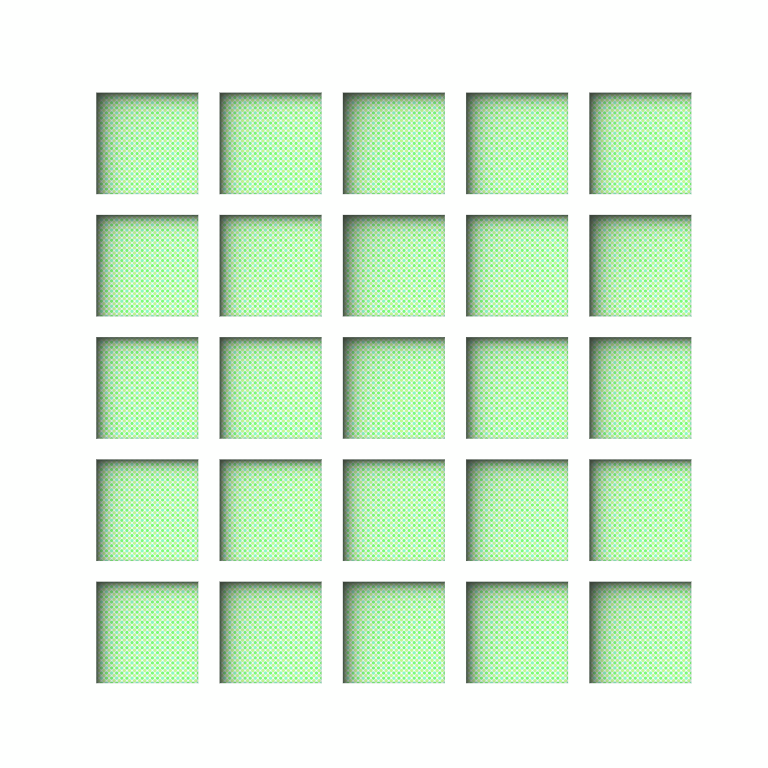
Write a three.js fragment shader that draws this pattern.

```glsl
// Five by five grid of recessed square windows over a fine diagonal screen of green, lime and cyan dots.
varying vec2 vUv;

// Layout, in canvas units
const vec2 GRID_COUNT = vec2(5.0, 5.0);
const vec2 GRID_ORIGIN = vec2(0.1254, 0.1104);
const vec2 GRID_PITCH = vec2(0.1605, 0.1592);
const vec2 WINDOW_SIZE = vec2(0.1328, 0.1322);
const float EDGE_SOFTNESS = 0.0009;

// Dot screen, in dots per window and dot cells
const float DOTS_PER_WINDOW = 20.0;
const float DOT_RADIUS = 0.28;
const float DOT_SOFTNESS = 0.09;

// Inner shadow, widths as a share of the window
const float SHADOW_DEPTH = 0.93;
const float LEFT_WIDTH = 0.078;
const float TOP_WIDTH = 0.060;
const float CORNER_DEPTH = 0.42;
const float CORNER_WIDTH = 0.24;
const float RIM_DEPTH = 0.26;
const float RIM_WIDTH = 0.010;
const float SHADOW_VARIATION = 0.25;

const vec3 PAPER = vec3(0.995, 1.0, 0.995);
const vec3 MINT = vec3(0.83, 0.98, 0.89);
const vec3 GREEN = vec3(0.48, 0.99, 0.46);
const vec3 LIME = vec3(0.76, 0.98, 0.56);
const vec3 CYAN = vec3(0.56, 0.99, 0.85);
const vec3 SHADOW = vec3(0.21, 0.24, 0.21);

float hash(vec2 p) {
  vec3 q = fract(p.xyx * vec3(0.1031, 0.1030, 0.0973));
  q += dot(q, q.yzx + 33.33);
  return fract((q.x + q.y) * q.z);
}

float boxDistance(vec2 p, vec2 halfSize) {
  vec2 d = abs(p) - halfSize;
  return length(max(d, 0.0)) + min(max(d.x, d.y), 0.0);
}

float dotMask(vec2 grid) {
  float radius = length(fract(grid) - 0.5);
  return 1.0 - smoothstep(DOT_RADIUS - DOT_SOFTNESS, DOT_RADIUS + DOT_SOFTNESS, radius);
}

// Two interleaved dot lattices: lime, and green alternating with cyan on the diagonals
vec3 dotScreen(vec2 p) {
  vec2 grid = p * DOTS_PER_WINDOW;
  vec2 shifted = grid + 0.5;
  vec2 id = floor(shifted);
  vec3 accent = mix(GREEN, CYAN, 0.75 * step(1.5, mod(id.x + id.y, 3.0)));

  // Pale gaps halfway between neighbouring dots
  vec2 wave = cos(6.28318 * grid);
  float gapMask = smoothstep(0.3, 1.0, -wave.x * wave.y);
  vec3 color = mix(MINT, PAPER, gapMask);
  color = mix(color, LIME, dotMask(grid));
  return mix(color, accent, dotMask(shifted));
}

// Shadow falling from the left and top edges, rounded at their corner, with a faint rim on the others
float innerShadow(vec2 p, float variation) {
  vec2 nearEdge = max(vec2(p.x, 1.0 - p.y), 0.0);
  vec2 farEdge = max(vec2(1.0 - p.x, p.y), 0.0);
  float spread = 1.0 + SHADOW_VARIATION * (variation - 0.5);

  vec2 core = SHADOW_DEPTH * exp(-nearEdge / (vec2(LEFT_WIDTH, TOP_WIDTH) * spread));
  vec2 rim = RIM_DEPTH * exp(-farEdge / RIM_WIDTH);
  float corner = CORNER_DEPTH * mix(0.5, 1.0, variation) * exp(-length(nearEdge) / CORNER_WIDTH);

  vec2 light = (1.0 - core) * (1.0 - rim);
  return 1.0 - light.x * light.y * (1.0 - corner);
}

void main() {
  // Nearest window and the position inside it
  vec2 gap = GRID_PITCH - WINDOW_SIZE;
  vec2 cell = floor((vUv - GRID_ORIGIN + 0.5 * gap) / GRID_PITCH);
  cell = clamp(cell, vec2(0.0), GRID_COUNT - 1.0);
  vec2 offset = vUv - GRID_ORIGIN - cell * GRID_PITCH;
  vec2 p = offset / WINDOW_SIZE;

  vec3 inside = mix(dotScreen(p), SHADOW, innerShadow(p, hash(cell + 7.0)));

  float d = boxDistance(offset - 0.5 * WINDOW_SIZE, 0.5 * WINDOW_SIZE);
  float windowMask = 1.0 - smoothstep(-EDGE_SOFTNESS, EDGE_SOFTNESS, d);
  gl_FragColor = vec4(mix(PAPER, inside, windowMask), 1.0);
}
```
